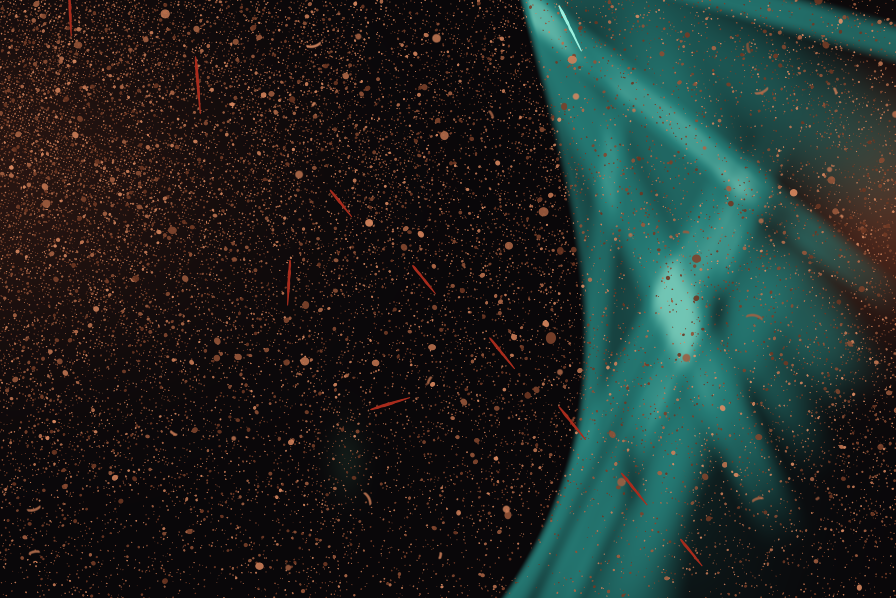
This background is drawn by a Shadertoy shader. Its source:

```glsl
// Teal light beams fanning past a curved edge, over a dark field of copper dust and red scratches.
#define INK vec3(.034, .027, .036)
#define BROWN vec3(.22, .10, .055)
#define TEAL vec3(.17, .58, .55)
#define MINT vec3(.46, .80, .73)
#define RUST vec3(.42, .21, .13)
#define COPPER vec3(.90, .57, .40)
#define SCARLET vec3(.66, .17, .11)
#define DUST_FREQ 190.
#define DUST_LAYERS 5
#define SCRATCHES 6

vec3 hash3(vec2 p) {
    vec3 q = fract(p.xyx * vec3(.1031, .1030, .0973));
    q += dot(q, q.yxz + 33.33);
    return fract((q.xxy + q.yzz) * q.zyx);
}

float noise(vec2 p) {
    vec2 i = floor(p), f = fract(p);
    f = f * f * (3. - 2. * f);
    return mix(mix(hash3(i).x, hash3(i + vec2(1, 0)).x, f.x),
               mix(hash3(i + vec2(0, 1)).x, hash3(i + 1.).x, f.x), f.y);
}

mat2 rotation(float a) { return mat2(cos(a), sin(a), -sin(a), cos(a)); }

float glow(vec2 p, vec2 centre, vec2 size) {
    vec2 q = (p - centre) / size;
    return exp(-dot(q, q));
}

// Soft band from a to b, fading at both ends
float beam(vec2 p, vec2 a, vec2 b, float halfWidth, float soft) {
    vec2 d = b - a, q = p - a;
    float along = dot(q, d) / dot(d, d);
    float across = abs(d.x * q.y - d.y * q.x) / length(d);
    return (1. - smoothstep(halfWidth - soft, halfWidth + soft, across))
         * smoothstep(-.1, .12, along) * (1. - smoothstep(.78, 1.04, along));
}

// Tapered, slightly ragged stroke
float scratch(vec2 p, vec2 a, vec2 b, float px) {
    vec2 d = b - a;
    float t = clamp(dot(p - a, d) / dot(d, d), 0., 1.);
    float width = .0035 * sqrt(t) * (1. - t) * (.7 + .8 * noise(p * 160.)) + .0007;
    return 1. - smoothstep(width - px * .5, width + px * .7, length(p - a - d * t));
}

// Total light of the crossing beams, cut by the curved left edge
float beamLight(vec2 p) {
    float d = p.y - .43;
    float inside = p.x - (.977 - d * d * (.56 - .42 * d));
    float light = .62 * exp(-max(inside, 0.) / .06);
    light += .25 * glow(p, vec2(1.13, .47), vec2(.17, .42));
    // falling to the right
    light += 1.0 * beam(p, vec2(.82, 1.04), vec2(1.49, .50), .025, .016);
    light += .85 * beam(p, vec2(.87, 1.03), vec2(1.31, .11), .034, .022);
    light += .75 * beam(p, vec2(1.05, .92), vec2(1.43, .33), .055, .045);
    light += .45 * beam(p, vec2(1.00, .88), vec2(1.37, .22), .030, .030);
    light += .55 * beam(p, vec2(.92, 1.08), vec2(1.58, .66), .075, .075);
    light += .95 * beam(p, vec2(1.10, 1.04), vec2(1.72, .865), .024, .015);
    // falling to the left
    light += .95 * beam(p, vec2(1.27, .71), vec2(.86, -.15), .028, .016);
    light += .75 * beam(p, vec2(1.21, .69), vec2(.78, -.15), .022, .016);
    light += .60 * beam(p, vec2(1.30, .56), vec2(.93, -.15), .040, .038);
    light += .50 * beam(p, vec2(1.13, .38), vec2(1.06, -.10), .040, .040);
    light += .50 * beam(p, vec2(1.03, .82), vec2(.97, .18), .018, .014);
    light += .65 * glow(p, vec2(1.12, .51), vec2(.05, .09));
    // dark wedges between beams
    light *= 1. - .6 * glow(p, vec2(1.20, .49), vec2(.022, .05));
    light *= 1. - .6 * glow(p, vec2(1.055, .21), vec2(.022, .06));
    light *= 1. - .7 * glow(p, vec2(1.30, .63), vec2(.045, .06));
    return light * smoothstep(-.006, .014, inside);
}

// Grains on rotated grids that grow coarser and rarer
vec3 addDust(vec3 col, vec2 p, float density, float px) {
    float freq = DUST_FREQ;
    for (int i = 0; i < DUST_LAYERS; i++) {
        float layer = float(i);
        vec2 q = rotation(.4 + layer * .7) * p * freq + 300.;
        vec2 cell = floor(q);
        vec3 h = hash3(cell + layer * 57.), k = hash3(cell + 191.);
        float radius = mix(.10, .29, h.z), blur = .6 * px * freq;
        float dist = length((fract(q) - .3 - .4 * h.xy) * vec2(1., .8 + .5 * k.z));
        float grain = 1. - smoothstep(radius - blur, radius + blur, dist);
        grain *= step(k.x, density * pow(.56, layer));
        col = mix(col, mix(RUST, COPPER, k.y * k.y), grain * .9);
        freq *= .65;
    }
    return col;
}

// Sparse discs and bent fibres
vec3 addFlakes(vec3 col, vec2 p, float px) {
    vec2 cell = floor(p * 9.);
    vec3 h = hash3(cell + 23.), k = hash3(cell + 71.);
    vec2 q = rotation(h.z * 6.28) * (p - (cell + .25 + .5 * h.xy) / 9.);
    float disc = length(q) - mix(.003, .008, k.z);
    q.y += 22. * q.x * q.x;
    float fibre = length(vec2(max(abs(q.x) - .014 * k.z, 0.), q.y)) - .0022;
    float shape = k.x < .5 ? disc : fibre;
    float chance = .22 + .4 * smoothstep(.9, 1.3, p.x) * smoothstep(.3, .8, p.y);
    float cover = (1. - smoothstep(-px, px, shape)) * step(k.y, chance);
    return mix(col, mix(RUST, COPPER, .3 + .7 * h.x), cover * .85);
}

void mainImage(out vec4 fragColor, in vec2 fragCoord) {
    float px = 1. / iResolution.y;
    vec2 p = fragCoord * px;
    float leftGlow = glow(p, vec2(-.03, .70), vec2(.42, .30));
    float rightGlow = glow(p, vec2(1.50, .65), vec2(.17, .20));

    // Dark ground with warm and faint green haze
    vec3 col = INK + BROWN * (.55 * leftGlow + 1.3 * rightGlow);
    col += vec3(.035, .075, .055) * glow(p, vec2(.58, .23), vec2(.03, .055));

    // Beams
    float light = beamLight(p) * (.9 + .2 * noise(p * vec2(14., 9.)));
    float veil = 1. - exp(-1.25 * light);
    col = mix(col, mix(TEAL, MINT, smoothstep(1.3, 2.7, light)), veil * (1. - .5 * rightGlow));

    // Dust, thickest at the upper left
    float density = .24 + .42 * leftGlow + .16 * rightGlow;
    density += .22 * smoothstep(.45, 1., p.y) * (1. - smoothstep(.5, 1., p.x));
    density *= (.65 + .7 * noise(p * 11.)) * mix(.65, 1., smoothstep(0., .3, p.y));
    col = addDust(col, p, density * (1. - .5 * veil), px);
    col = addFlakes(col, p, px);

    // Diagonal run of scratches, then a few upright ones
    float marks = 0.;
    for (int i = 0; i < SCRATCHES; i++) {
        float t = float(i) / float(SCRATCHES - 1), bow = sin(3.1416 * t);
        vec2 mid = mix(vec2(.57, .66), vec2(1.156, .076), t) + bow * vec2(.037, -.018);
        vec2 reach = vec2(.021, -.026) * (.85 + .35 * bow * t);
        marks = max(marks, scratch(p, mid - reach, mid + reach, px));
    }
    marks = max(marks, scratch(p, vec2(.327, .905), vec2(.335, .81), px));
    marks = max(marks, scratch(p, vec2(.485, .565), vec2(.481, .49), px));
    marks = max(marks, scratch(p, vec2(.116, 1.01), vec2(.119, .94), px));
    marks = max(marks, scratch(p, vec2(.62, .315), vec2(.685, .335), px));
    col = mix(col, SCARLET, marks);
    col = mix(col, MINT + .15, scratch(p, vec2(.935, .99), vec2(.972, .915), px));

    fragColor = vec4(col, 1.);
}
```
